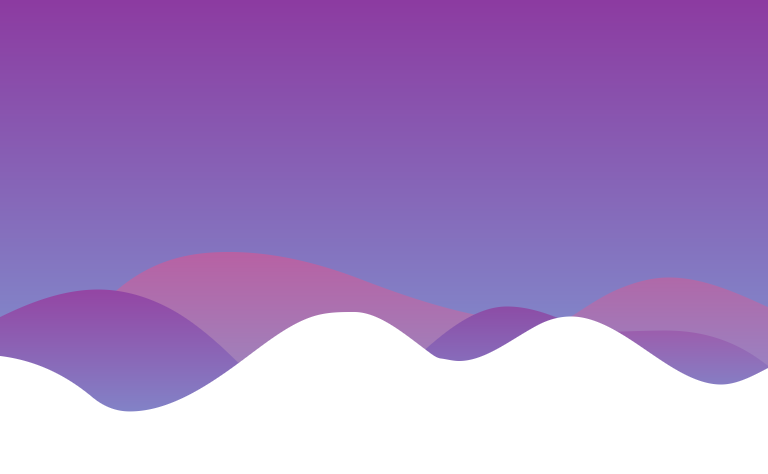
A Shadertoy shader for this background:

```glsl
#define SKY_TOP vec3(0.55, 0.23, 0.63)
#define SKY_LOW vec3(0.51, 0.51, 0.78)
#define HORIZON 0.335
#define PINK_TOP vec3(0.72, 0.38, 0.64)
#define PINK_LOW vec3(0.63, 0.50, 0.73)
#define ROSE_TOP vec3(0.69, 0.41, 0.66)
#define ROSE_LOW vec3(0.61, 0.50, 0.75)
#define PLUM_TOP vec3(0.58, 0.27, 0.64)
#define VIOLET_TOP vec3(0.55, 0.30, 0.65)
#define VIOLET_LOW vec3(0.53, 0.42, 0.73)
#define MAUVE_TOP vec3(0.61, 0.37, 0.68)
#define FOREGROUND vec3(1.0)

// Cubic between two knots (x, height, slope); returns height and slope
vec2 span(float x, vec3 a, vec3 b) {
    float w = b.x - a.x;
    float t = (x - a.x) / w;
    float rise = b.y - a.y;
    float c = 3.0 * rise - w * (2.0 * a.z + b.z);
    float d = w * (a.z + b.z) - 2.0 * rise;
    float height = a.y + t * (w * a.z + t * (c + t * d));
    float slope = a.z + t * (2.0 * c + 3.0 * t * d) / w;
    return vec2(height, slope);
}

// Antialiased area below a curve
float below(float y, vec2 curve) {
    float stretch = curve.y * iResolution.y / iResolution.x;
    float pixels = (curve.x - y) * iResolution.y / sqrt(1.0 + stretch * stretch);
    return clamp(0.5 + pixels, 0.0, 1.0);
}

// Hill through four knots
float hill(vec2 p, vec3 knots[4]) {
    vec2 curve = vec2(-1.0, 0.0);
    for (int i = 0; i < 3; i++) {
        if (p.x >= knots[i].x && p.x < knots[i + 1].x)
            curve = span(p.x, knots[i], knots[i + 1]);
    }
    return below(p.y, curve);
}

// White rolling foreground
float foreground(vec2 p) {
    vec3 knots[13] = vec3[13](
        vec3(0.0, 0.249, -0.2), vec3(0.12, 0.1624, -1.35),
        vec3(0.169, 0.132, 0.0), vec3(0.3125, 0.2363, 1.2),
        vec3(0.414, 0.3354, 0.4), vec3(0.461, 0.3418, 0.0),
        vec3(0.56, 0.2553, -1.2), vec3(0.574, 0.2437, -0.2),
        vec3(0.5977, 0.2384, 0.0), vec3(0.7005, 0.3143, 0.85),
        vec3(0.7435, 0.3323, 0.0), vec3(0.8333, 0.27, -1.1),
        vec3(0.9388, 0.1888, 0.0));
    vec2 curve = span(p.x, knots[12], vec3(1.0, 0.2236, 0.85));
    for (int i = 0; i < 12; i++) {
        if (p.x >= knots[i].x && p.x < knots[i + 1].x)
            curve = span(p.x, knots[i], knots[i + 1]);
    }
    return below(p.y, curve);
}

// Vertical gradient from a low to a high level
vec3 ramp(float y, float low, float high, vec3 lowColor, vec3 highColor) {
    return mix(lowColor, highColor, clamp((y - low) / (high - low), 0.0, 1.0));
}

void mainImage(out vec4 fragColor, in vec2 fragCoord) {
    vec2 p = fragCoord / iResolution.xy;
    vec3 color = ramp(p.y, HORIZON, 1.0, SKY_LOW, SKY_TOP);

    // Pink hills behind
    float pink = hill(p, vec3[4](
        vec3(0.125, 0.345, 1.8), vec3(0.298, 0.4684, 0.0),
        vec3(0.4688, 0.4114, -0.62), vec3(0.66, 0.325, -0.2)));
    color = mix(color, ramp(p.y, 0.24, 0.468, PINK_LOW, PINK_TOP), pink);

    float rose = hill(p, vec3[4](
        vec3(0.73, 0.318, 1.0), vec3(0.805, 0.39, 0.68),
        vec3(0.871, 0.4146, 0.0), vec3(1.0, 0.352, -0.75)));
    color = mix(color, ramp(p.y, 0.24, 0.415, ROSE_LOW, ROSE_TOP), rose);

    // Purple hills in front of them
    float plum = hill(p, vec3[4](
        vec3(0.0, 0.331, 0.8), vec3(0.1276, 0.3892, 0.0),
        vec3(0.22, 0.35, -0.85), vec3(0.33, 0.202, -1.7)));
    color = mix(color, ramp(p.y, 0.132, 0.39, SKY_LOW, PLUM_TOP), plum);

    float violet = hill(p, vec3[4](
        vec3(0.545, 0.25, 1.5), vec3(0.66, 0.3534, 0.0),
        vec3(0.725, 0.33, -0.65), vec3(0.76, 0.3, -1.0)));
    color = mix(color, ramp(p.y, 0.24, 0.354, VIOLET_LOW, VIOLET_TOP), violet);

    float mauve = hill(p, vec3[4](
        vec3(0.79, 0.3, 0.02), vec3(0.866, 0.3027, 0.0),
        vec3(0.933, 0.287, -0.51), vec3(1.0, 0.228, -1.3)));
    color = mix(color, ramp(p.y, 0.17, 0.302, SKY_LOW, MAUVE_TOP), mauve);

    color = mix(color, FOREGROUND, foreground(p));
    fragColor = vec4(color, 1.0);
}
```
